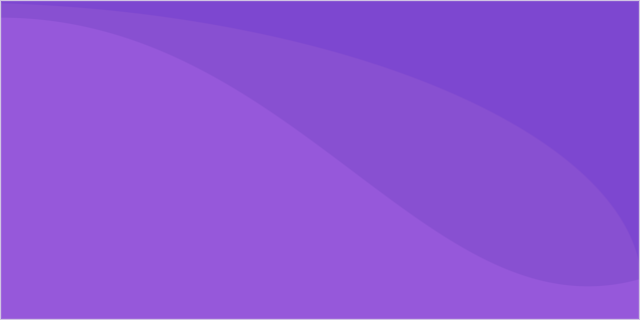
Give the GLSL for this background, as a Shadertoy shader.

```glsl
// Layered violet waves sweeping down to the right inside a thin pale frame.
#define TOP_COLOR    vec3(0.490, 0.278, 0.814)
#define MIDDLE_COLOR vec3(0.533, 0.312, 0.818)
#define LOW_COLOR    vec3(0.588, 0.345, 0.855)
#define FRAME_COLOR  vec3(0.82, 0.77, 0.89)
#define FRAME_WIDTH  0.0039
#define ARCH_TOP     0.990
#define ARCH_SIZE    vec2(2.005, 0.823)
#define ARCH_TILT    0.030

// Height of the upper layer: a tilted quarter ellipse.
float archHeight(float x) {
    float u = x / ARCH_SIZE.x;
    return ARCH_TOP - ARCH_TILT * x - ARCH_SIZE.y * (1.0 - sqrt(max(1.0 - u * u, 0.0)));
}

vec2 cubicBezier(vec2 a, vec2 b, vec2 c, vec2 d, float t) {
    float s = 1.0 - t;
    return s * s * s * a + 3.0 * s * s * t * b + 3.0 * s * t * t * c + t * t * t * d;
}

// Height of the lower layer: a Bezier curve, solved for x by bisection.
float waveHeight(float x) {
    float t = 0.5;
    float stepSize = 0.25;
    vec2 point = vec2(0.0);
    for (int i = 0; i < 18; i++) {
        point = cubicBezier(vec2(0.0, 0.945), vec2(0.924, 0.945),
                            vec2(1.341, -0.057), vec2(2.0, 0.128), t);
        t += point.x < x ? stepSize : -stepSize;
        stepSize *= 0.5;
    }
    return point.y;
}

// Antialiased coverage of the region where the value is negative.
float coverage(float value) {
    float blur = max(fwidth(value), 1e-5);
    return 1.0 - smoothstep(-0.75 * blur, 0.75 * blur, value);
}

void mainImage(out vec4 fragColor, in vec2 fragCoord) {
    // The canvas spans 2 by 1 units.
    vec2 p = fragCoord / iResolution.xy * vec2(2.0, 1.0);

    // Stacked layers
    vec3 color = TOP_COLOR;
    color = mix(color, MIDDLE_COLOR, coverage(p.y - archHeight(p.x)));
    color = mix(color, LOW_COLOR, coverage(p.y - waveHeight(p.x)));

    // Frame along the canvas border
    vec2 inset = min(p, vec2(2.0, 1.0) - p);
    float borderDistance = min(inset.x, inset.y);
    float pixel = 1.0 / iResolution.y;
    float frame = 1.0 - smoothstep(-0.5 * pixel, 0.5 * pixel, borderDistance - FRAME_WIDTH);
    color = mix(color, FRAME_COLOR, frame);

    fragColor = vec4(color, 1.0);
}
```
